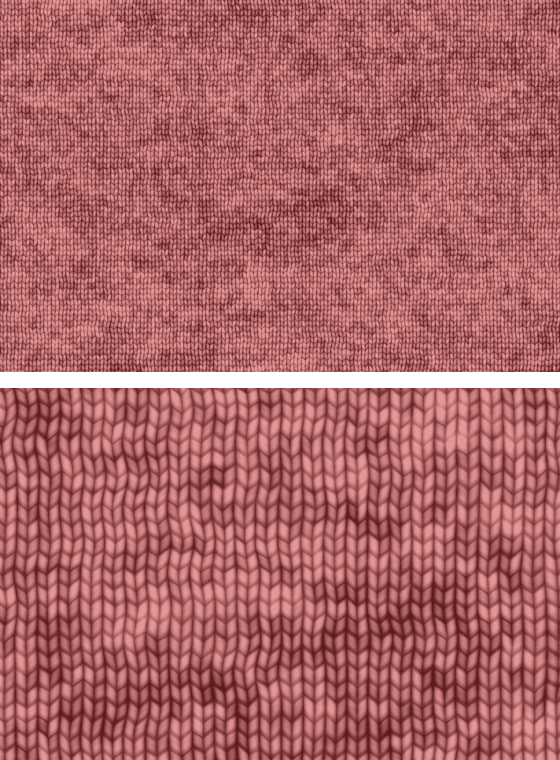
Top, the full canvas; bottom, a detail of the centre.
A WebGL 2 fragment shader for this texture:

```glsl
#version 300 es
precision highp float;
// Heathered rose stockinette knit: columns of small V stitches with mottled yarn.

uniform vec2 u_resolution;
out vec4 fragColor;

const vec2 STITCHES = vec2(76.0, 68.0);  // wales across, courses down
const float LEG_SLOPE = 0.95;            // rise of each V leg, in courses per wale
const vec3 SHADOW = vec3(0.36, 0.105, 0.115);
const vec3 ROSE = vec3(0.645, 0.355, 0.358);
const vec3 HIGHLIGHT = vec3(0.90, 0.59, 0.59);

float hash(vec2 p) {
  return fract(sin(dot(p, vec2(127.1, 311.7))) * 43758.5453);
}

float valueNoise(vec2 p) {
  vec2 cell = floor(p);
  vec2 f = fract(p);
  f = f * f * (3.0 - 2.0 * f);
  float low = mix(hash(cell), hash(cell + vec2(1.0, 0.0)), f.x);
  float high = mix(hash(cell + vec2(0.0, 1.0)), hash(cell + vec2(1.0)), f.x);
  return mix(low, high, f.y);
}

// Noise centred on zero
float signedNoise(vec2 p) {
  return valueNoise(p) - 0.5;
}

// Uneven tension that bends the wales and courses slightly
vec2 relaxYarn(vec2 p) {
  float sideways = signedNoise(p * vec2(0.35, 0.5) + 17.0);
  float upward = signedNoise(p * vec2(0.45, 0.3) + 53.0);
  return p + vec2(0.28 * sideways, 0.55 * upward);
}

// Brightness of one rounded leg, plus the tone of its own strand
float stitchTone(vec2 p, float slope) {
  float wale = floor(p.x);
  float x = fract(p.x) - 0.5;
  float reach = abs(x);
  float course = p.y - slope * reach;
  float along = fract(course);
  vec2 legId = vec2(2.0 * wale + step(0.0, x), floor(course));

  float across = (reach - 0.25) / 0.25;
  float groove = across < 0.0 ? 0.85 : 1.0;  // the V centre is shallower
  float ridge = 1.0 - groove * across * across;
  float crease = smoothstep(0.0, 0.38, along) * (1.0 - smoothstep(0.78, 1.0, along));
  float relief = ridge * mix(0.42, 1.0, crease);
  float strand = hash(legId) - 0.5;
  return 0.8 * (relief - 0.57) + 0.4 * strand * (0.4 + 0.6 * ridge);
}

// Heather blotches, from broad cloudy patches down to loose fibres
float heather(vec2 p) {
  float cloud = 0.20 * signedNoise(p * vec2(0.09, 0.12) + 5.0);
  float patches = 0.22 * signedNoise(p * vec2(0.26, 0.40) + 31.0);
  float flecks = 0.26 * signedNoise(p * vec2(0.8, 0.9) + 71.0);
  float fibres = 0.22 * signedNoise(p * vec2(2.6, 2.1) + 97.0);
  return cloud + patches + flecks + fibres;
}

vec3 yarnColor(float tone) {
  vec3 dark = mix(SHADOW, ROSE, smoothstep(-0.1, 0.6, tone));
  return mix(dark, HIGHLIGHT, smoothstep(0.35, 1.1, tone));
}

// Average of four samples softens the edges at any canvas size
float knitTone(vec2 p, vec2 pixel) {
  float sum = 0.0;
  for (int i = 0; i < 4; i++) {
    vec2 offset = (vec2(float(i % 2), float(i / 2)) - 0.5) * 0.5;
    sum += stitchTone(relaxYarn(p + offset * pixel), LEG_SLOPE);
  }
  return sum / 4.0;
}

void main() {
  vec2 p = gl_FragCoord.xy / u_resolution * STITCHES;
  vec2 pixel = STITCHES / u_resolution;
  float tone = 0.55 + knitTone(p, pixel) + heather(p);
  fragColor = vec4(yarnColor(tone), 1.0);
}
```
